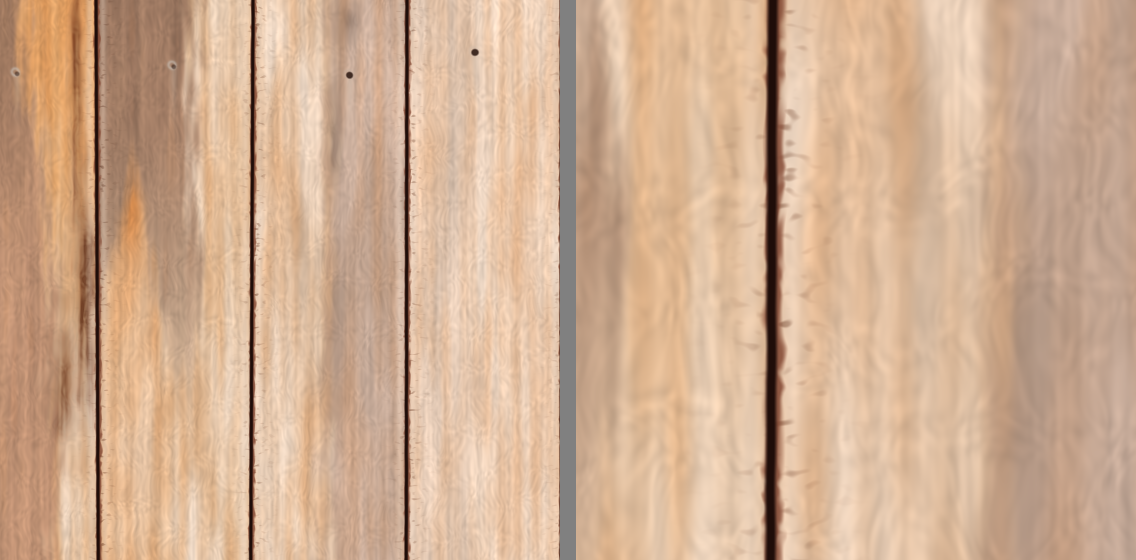
Left, the full canvas; right, a detail of the centre.
Write a WebGL 2 fragment shader that draws this texture.

```glsl
#version 300 es
precision highp float;
// Weathered upright timber planks separated by thin dark gaps.
// Each plank blends sapwood with a greyer heartwood band; stretched gradient
// noise adds the grain, then stains, nail holes and gaps are laid on top.
uniform vec2 u_resolution;
out vec4 fragColor;

const float FIRST_GAP = 0.1735, PLANK_WIDTH = 0.2763;
const float GAP_HALF = 0.0029, GAP_BLUR = 0.0016, NAIL_RADIUS = 0.0062;
const vec4 GAP_TILT = vec4(-0.004, 0.004, 0.001, 0.0);
const float GRAIN = 0.11, CURL = 0.10, RIPPLE = 0.012;

const vec3 PALE = vec3(0.94, 0.86, 0.79);
const vec3 AMBER = vec3(0.84, 0.57, 0.31);
const vec3 WARM_TINT = vec3(0.97, 0.89, 0.80);
const vec3 GAP_DARK = vec3(0.12, 0.05, 0.035);
const vec3 GAP_RUST = vec3(0.50, 0.27, 0.19);
const vec3 BROWN_TINT = vec3(0.53, 0.39, 0.32);
const vec3 GREY_TINT = vec3(0.72, 0.70, 0.69);
const vec3 SAPWOOD[4] = vec3[4](vec3(0.87, 0.72, 0.57), vec3(0.89, 0.76, 0.63),
                                vec3(0.88, 0.75, 0.63), vec3(0.92, 0.80, 0.70));
const vec3 HEARTWOOD[4] = vec3[4](vec3(0.73, 0.58, 0.49), vec3(0.60, 0.48, 0.41),
                                  vec3(0.79, 0.68, 0.61), vec3(0.89, 0.79, 0.71));
// Heartwood band across a plank: left edge, right edge at the bottom and at the top
const vec3 BAND[4] = vec3[4](vec3(-0.2, 0.72, 0.50), vec3(-0.2, 0.65, 0.61),
                             vec3(0.49, 1.2, 1.2), vec3(-0.2, 0.42, 0.45));
const vec2 NAILS[4] = vec2[4](vec2(0.031, 0.868), vec2(0.310, 0.880),
                              vec2(0.624, 0.865), vec2(0.849, 0.906));
// Stains: centre, radii
const vec4 STAINS[8] = vec4[8](
    vec4(0.155, 0.46, 0.014, 0.17), vec4(0.137, 0.86, 0.009, 0.22),
    vec4(0.115, 0.32, 0.016, 0.10), vec4(0.598, 0.77, 0.017, 0.08),
    vec4(0.622, 0.96, 0.022, 0.03), vec4(0.540, 0.58, 0.014, 0.13),
    vec4(0.719, 0.64, 0.005, 0.06), vec4(0.600, 0.33, 0.018, 0.20));
const float STAIN_DEPTH[8] = float[8](1.2, 0.75, 0.7, 0.7, 0.7, 0.35, 0.6, 0.3);

vec2 gradientAt(vec2 cell) {
    vec3 h = fract(cell.xyx * vec3(0.1031, 0.1030, 0.0973));
    h += dot(h, h.yzx + 33.33);
    return fract((h.xx + h.yz) * h.zy) * 2.0 - 1.0;
}

float noise(vec2 p) {
    vec2 i = floor(p), f = p - i;
    vec2 s = f * f * f * (f * (f * 6.0 - 15.0) + 10.0);
    vec2 e = vec2(0.0, 1.0);
    float low = mix(dot(gradientAt(i), f), dot(gradientAt(i + e.yx), f - e.yx), s.x);
    float high = mix(dot(gradientAt(i + e), f - e), dot(gradientAt(i + 1.0), f - 1.0), s.x);
    return mix(low, high, s.y);
}

vec3 plankColour(int plank, float u, vec2 p) {
    float wander = noise(p * vec2(26.0, 5.0)) + 0.8 * noise(p * vec2(80.0, 14.0));
    float patches = noise(p * vec2(13.0, 3.0) + 40.0);
    float streaks = noise(p * vec2(45.0, 2.2) + 17.0) + 0.5 * noise(p * vec2(30.0, 9.0));
    vec3 sap = mix(SAPWOOD[plank], PALE, clamp(0.32 + 0.9 * patches + 0.7 * streaks, 0.0, 0.9));
    vec3 heart = HEARTWOOD[plank] * (1.0 + 0.16 * patches);

    vec3 band = BAND[plank];
    float right = mix(band.y, band.z, smoothstep(0.45, 1.0, p.y));
    float edge = u + 0.12 * wander;
    float mask = smoothstep(-0.09, 0.09, edge - band.x) * smoothstep(0.08, -0.08, edge - right);
    if (plank == 0) {
        sap = mix(sap, AMBER * 1.05, 0.7 * smoothstep(0.4, 0.95, p.y + 0.25 * wander + 0.3 * streaks));
        heart = mix(heart, vec3(0.77, 0.57, 0.43), clamp(0.3 + 1.3 * streaks, 0.0, 0.8));
        heart *= mix(1.0, 0.85, smoothstep(0.5, 1.0, p.y));
    } else if (plank == 1) {
        // A sapwood flame widens downwards from an amber tip
        float flame = 0.19 * (0.72 - p.y) - abs(p.x - 0.238) + 0.022 * wander;
        mask *= smoothstep(0.016, -0.016, flame) * smoothstep(0.14, 0.45, p.y + 0.1 * wander);
        heart = mix(vec3(0.79, 0.70, 0.62), heart, smoothstep(0.3, 0.85, p.y));
        heart = mix(heart, vec3(0.70, 0.52, 0.39), clamp(0.2 + streaks, 0.0, 0.6));
        vec2 tip = (p - vec2(0.238, 0.65)) / vec2(0.026, 0.12);
        sap = mix(sap, AMBER, 0.7 * exp(-dot(tip, tip)));
        // The left side stays peach below the flame
        sap *= mix(vec3(1.0), WARM_TINT, 0.8 * smoothstep(0.55, 0.3, u));
    }
    vec3 wood = mix(sap, heart, mask);
    return wood * mix(vec3(1.0), WARM_TINT, clamp(0.3 - 1.2 * streaks, 0.0, 1.0));
}

void main() {
    vec2 p = gl_FragCoord.xy / u_resolution;
    float pixel = 1.0 / u_resolution.x;

    // Nearest gap, and the plank this point lies in
    float nearest = clamp(floor((p.x - FIRST_GAP) / PLANK_WIDTH + 0.5), 0.0, 3.0);
    float gapX = FIRST_GAP + nearest * PLANK_WIDTH + GAP_TILT[int(nearest)] * (p.y - 0.5);
    float side = p.x - gapX + 0.0007 * noise(vec2(nearest * 7.3, p.y * 30.0));
    int plank = int(clamp(nearest + step(0.0, side), 0.0, 3.0));
    float u = (p.x - FIRST_GAP) / PLANK_WIDTH + 1.0 - float(plank);
    vec3 colour = plankColour(plank, u, p);

    // Long grain, short curls and fine contour ripples
    vec2 bend = vec2(noise(p * 22.0), noise(p * 22.0 + 60.0));
    float grain = noise(p * vec2(75.0, 3.5) + 0.5 * bend) + 0.7 * noise(p * vec2(170.0, 8.0));
    float curl = noise(p * vec2(150.0, 65.0) + 3.0 * bend);
    float ripple = sin(13.0 * noise(p * vec2(70.0, 34.0) + bend));
    colour *= 1.0 + GRAIN * grain + CURL * curl + RIPPLE * ripple;

    // Soft elongated stains, broken up by the grain
    for (int i = 0; i < 8; i++) {
        vec2 q = (p - STAINS[i].xy) / STAINS[i].zw + 0.7 * bend + 0.4 * grain;
        float depth = STAIN_DEPTH[i] * exp(-dot(q, q)) * (1.0 + 0.9 * grain + 0.6 * curl);
        colour *= mix(vec3(1.0), plank == 0 ? BROWN_TINT : GREY_TINT, clamp(depth, 0.0, 1.0));
    }

    // Nail holes with a light rim and a faint run below
    for (int i = 0; i < 4; i++) {
        vec2 q = p - NAILS[i] + 0.003 * bend;
        float run = exp(-pow(q.x / 0.006, 2.0)) * smoothstep(-0.12, 0.0, q.y) * step(q.y, 0.0);
        colour = mix(colour, vec3(0.80, 0.76, 0.71), 0.25 * run);
        float rim = exp(-pow((length(q + vec2(0.003, -0.003)) - NAIL_RADIUS) / 0.003, 2.0));
        colour = mix(colour, vec3(0.78, 0.74, 0.70), (i < 2 ? 0.6 : 0.2) * rim);
        float hole = smoothstep(0.002, -0.002, length(q) - NAIL_RADIUS * (i < 2 ? 0.65 : 1.0));
        colour = mix(colour, vec3(0.22, 0.14, 0.11), (i < 2 ? 0.6 : 0.95) * hole);
    }

    // Worn plank edges, small flecks, rusty lip and the gap itself
    colour = mix(colour, PALE, 0.35 * exp(-pow((abs(side) - 0.012) / 0.006, 2.0)));
    float fleck = smoothstep(0.12, 0.5, noise(p * vec2(90.0, 170.0) + 9.0));
    colour *= 1.0 - vec3(0.26, 0.34, 0.38) * fleck * exp(-abs(side - 0.006) / 0.016);
    float lip = smoothstep(0.003, -0.002, abs(side - 0.0015) - 0.0042 - 0.005 * curl);
    colour = mix(colour, GAP_RUST, 0.85 * lip);
    float blur = max(GAP_BLUR, pixel);
    colour = mix(colour, GAP_DARK, smoothstep(blur, -blur, abs(side) - GAP_HALF));
    fragColor = vec4(clamp(colour, 0.0, 1.0), 1.0);
}
```
